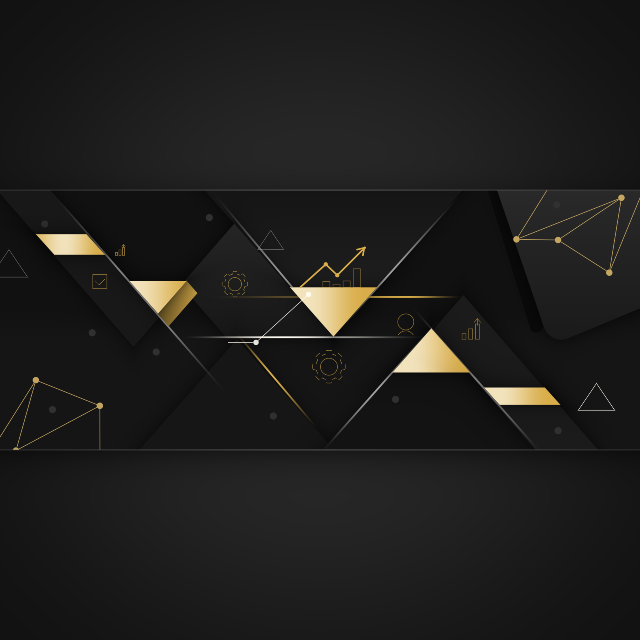
A WebGL 2 fragment shader for this background:

```glsl
#version 300 es
precision highp float;
// Dark banner of diagonal panels, gold facets, metallic lines and thin icons.
// Panels are slabs and wedges with soft shadows; lines are segment distances.
// Lengths are in percent of the canvas.
uniform vec2 u_resolution;
out vec4 fragColor;
const vec3 PALE = vec3(.95, .89, .74), GOLD = vec3(.85, .68, .29);
const vec3 SILVER = vec3(.66), WHITE = vec3(1, .99, .95);

// Blend a shape of signed distance d
void ink(inout vec3 col, float d, vec3 tint, float alpha) {
  float px = 50. / u_resolution.y;
  col = mix(col, tint, alpha * (1. - smoothstep(-px, px, d)));
}
// Grey shape with a soft shadow
void panel(inout vec3 col, float d, float grey) {
  col *= 1. - .35 * exp(-max(d, 0.) * .8);
  ink(col, d, vec3(grey), 1.);
}
// Shape shaded from pale to gold
void facet(inout vec3 col, float d, float t) {
  panel(col, d, .1);
  ink(col, d, mix(PALE, GOLD, smoothstep(0., 1., t)), 1.);
}
// Triangle with its tip at the origin; negative h opens downwards
float wedge(vec2 p, float h) {
  float y = p.y * sign(h);
  return max(y - abs(h), (abs(p.x) - y * .88) * .75);
}
// Diagonal box: r holds the ranges of both slanted axes
float slab(vec2 p, vec4 r) {
  vec2 q = p.x + vec2(.87, -.87) * p.y;
  vec2 d = max(r.xz - q, q - r.yw);
  return max(d.x, d.y) * .75;
}
float slant(vec2 p, vec2 h) {
  return max(abs(p.y) - h.y, (abs(p.x + p.y * .9) - h.x) * .74);
}
// Distance to a segment, and position along it
vec2 seg(vec2 p, vec4 s) {
  vec2 d = s.zw - s.xy;
  p -= s.xy;
  float t = clamp(dot(p, d) / dot(d, d), 0., 1.);
  return vec2(length(p - d * t), t);
}
// Three joined segments with beads on the inner nodes
float path(vec2 p, vec4 a, vec4 b, float bead) {
  float d = min(seg(p, a).x, min(seg(p, vec4(a.zw, b.xy)).x, seg(p, b).x));
  return min(d - .05, min(length(p - a.zw), length(p - b.xy)) - bead);
}
// Line brightest at position peak
void shine(inout vec3 col, vec2 p, vec4 ends, float peak, vec3 tint) {
  vec2 s = seg(p, ends);
  float f = min(s.y / peak, (1. - s.y) / (1. - peak));
  ink(col, s.x - .14, tint, smoothstep(0., 1., f));
}
float frame(vec2 p, vec2 h) {
  vec2 q = abs(p) - h;
  return abs(length(max(q, 0.)) + min(max(q.x, q.y), 0.));
}
float gear(vec2 p, float r) {
  float tooth = smoothstep(-.35, .35, cos(8. * atan(p.y, p.x))), l = length(p);
  return min(abs(l - r * mix(.8, 1., tooth)), abs(l - r * .52));
}
// Rising bars with an arrow
float growth(vec2 p, float s) {
  p /= s;
  vec2 q = vec2(abs(p.x - 2.2), p.y);
  float d = min(seg(q, vec4(0, 2.3, 0, 3.4)).x, seg(q, vec4(0, 3.4, .5, 2.8)).x);
  for (float i = 0.; i < 3.; i++)
    d = min(d, frame(p - vec2(i * 1.1, .45 + .4 * i), vec2(.32, .45 + .4 * i)));
  return d * s;
}

void main() {
  vec2 p = 100. * gl_FragCoord.xy / u_resolution, q;
  vec3 col = vec3(.068 + .015 * smoothstep(52., 46., p.y));
  // Panels
  panel(col, slab(p, vec4(60.7, 69, -99, -19)), .095);
  panel(col, wedge(p - vec2(52.1, 47.4), 24.), .14 - .0025 * (p.y - 47.));
  panel(col, max(slab(p, vec4(76.5, 93.2, -20, 11)), 47.3 - p.y), .09 + .003 * (p.y - 47.));
  panel(col, wedge(p - vec2(37, 47), -18.), .085);
  panel(col, wedge(p - vec2(67.4, 48.7), -20.), .073);
  panel(col, slab(p, vec4(109.5, 119.3, 25.5, 99)), .105);
  // Rounded panel beside a dark stripe
  ink(col, seg(p, vec4(77, 71, 83.8, 49)).x - 1., vec3(.04), 1.);
  q = p - vec2(86, 46);
  q = max(vec2(-.946 * q.x - .325 * q.y, .383 * q.x - .924 * q.y) + 3., 0.);
  panel(col, length(q) - 3., .1 + .0025 * (p.y - 46.));
  // Grey dots
  vec2 spots[9] = vec2[](vec2(32.7, 66), vec2(14.4, 48), vec2(24.4, 45), vec2(8.2, 36),
    vec2(42.7, 35), vec2(61.8, 37.6), vec2(87, 68), vec2(87.2, 32.7), vec2(7, 65));
  for (int i = 0; i < 9; i++) ink(col, length(p - spots[i]) - .55, vec3(.19), 1.);
  // Metallic lines
  shine(col, p, vec4(7.8, 70.3, 35.8, 38), .5, SILVER);
  shine(col, p, vec4(33, 70.3, 52.1, 47.4), .7, SILVER);
  shine(col, p, vec4(72.3, 70, 52.1, 47.4), .6, SILVER);
  shine(col, p, vec4(69, 50.5, 49.5, 28.5), .5, SILVER);
  shine(col, p, vec4(64, 52.5, 85, 28.7), .5, SILVER);
  shine(col, p, vec4(28, 47.3, 68, 47.3), .4, WHITE);
  shine(col, p, vec4(31.5, 53.6, 72.5, 53.6), .78, GOLD);
  shine(col, p, vec4(36.5, 48.5, 50, 32.5), .45, GOLD);
  // Gold facets
  facet(col, slant(p - vec2(11, 61.8), vec2(3.95, 1.6)), abs(p.x - 10.) / 6.);
  ink(col, slab(p, vec4(69, 78, -19.7, -16.3)), GOLD * (p.x - 17.) / 15., 1.);
  facet(col, wedge(p - vec2(24.7, 51), 5.1), (p.x - 21.) / 9.);
  facet(col, wedge(p - vec2(52.1, 47.4), 7.7), (p.x - 48.) / 9.);
  facet(col, wedge(p - vec2(67.4, 48.7), -6.9), (p.x - 64.) / 9.);
  facet(col, slant(p - vec2(81.6, 38.1), vec2(4.75, 1.35)), (p.x - 78.) / 8.);
  // Networks
  float d = path(p, vec4(87.9, 74.2, 80.7, 62.6), vec4(87.2, 62.5, 97.1, 69.1), .5);
  d = min(d, path(p, vec4(80.7, 62.6, 97.1, 69.1), vec4(95.2, 57.4, 87.2, 62.5), .5));
  d = min(d, seg(p, vec4(95.2, 57.4, 101.2, 72)).x - .05);
  d = min(d, path(p, vec4(-20, 0, 5.6, 40.6), vec4(15.6, 36.6, 15.7, 0), .5));
  d = min(d, path(p, vec4(5.6, 40.6, 2.5, 29.6), vec4(15.6, 36.6, 15.7, 0), .5));
  ink(col, d, mix(GOLD, PALE, .3), .85);
  // Gears, person, box and growth bars
  d = min(gear(p - vec2(36.7, 55.6), 2.), gear(p - vec2(51.4, 42.7), 2.55));
  q = p - vec2(63.4, 49.7);
  d = min(d, abs(length(q) - 1.25));
  d = min(d, max(abs(length(q + vec2(0, 2.8)) - 1.4), -q.y - 2.));
  q = p - vec2(15.6, 56);
  d = min(d, min(frame(q, vec2(1.1)), abs(abs(q.x + .1) - q.y - .5) + step(.8, abs(q.x))));
  d = min(d, min(growth(p - vec2(72.5, 47), .95), growth(p - vec2(18.2, 60.1), .5)));
  // Chart
  vec4 tall = vec4(.45, .25, .5, 1.45);
  for (int i = 0; i < 4; i++)
    d = min(d, frame(p - vec2(51. + 1.58 * float(i), 55.1 + tall[i]), vec2(.55, tall[i])));
  ink(col, d - .04, GOLD, .7);
  d = path(p, vec4(46.9, 55.1, 50.9, 58.7), vec4(52.7, 57, 57, 61.3), .25);
  d = min(d, path(p, vec4(55.8, 61, 57, 61.3), vec4(56.9, 61.2, 56.7, 60.1), .1));
  ink(col, d - .08, GOLD, 1.);
  // Outlined triangles and connector
  vec2 thin = vec2(1.3, 1);
  d = abs(wedge((p - vec2(1.4, 61)) * thin, -4.3));
  d = min(d, abs(wedge((p - vec2(42.3, 64)) * thin, -3.)));
  ink(col, d - .05, SILVER, .55);
  d = abs(wedge((p - vec2(93.2, 40.1)) * thin, -4.2)) - .05;
  d = min(d, path(p, vec4(35.7, 46.5, 40, 46.5), vec4(48.2, 54, 48.3, 54.1), .42));
  ink(col, d, WHITE, .9);
  // Backdrop glow, banner shadow and rims
  d = abs(p.y - 50.) - 20.3;
  vec3 back = vec3(mix(.17, .07, smoothstep(12., 72., length(p - 50.))));
  back *= 1. - (p.y < 50. ? .45 : .25) * exp(-max(d, 0.) * .35);
  ink(back, d, col, 1.);
  ink(back, abs(d) - .08, vec3(.36), .9 - abs(p.x - 50.) * .01);
  fragColor = vec4(back, 1);
}
```
